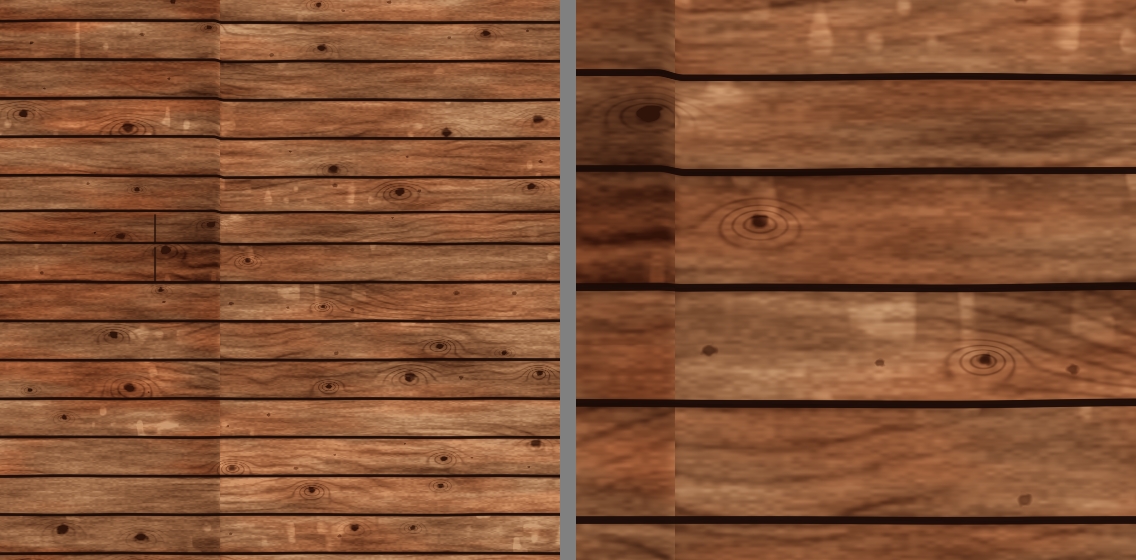
Left: the whole. Right: its middle third, enlarged.
Give the GLSL for this texture, as a Shadertoy shader.

```glsl
// Weathered brown horizontal wood planks with knots, nail specks and a vertical seam.

float hash(vec2 p) {
    vec3 q = fract(vec3(p.xyx) * 0.1031);
    q += dot(q, q.yzx + 33.33);
    return fract((q.x + q.y) * q.z);
}

float noise(vec2 p) {
    vec2 i = floor(p), f = fract(p);
    f = f * f * (3.0 - 2.0 * f);
    return mix(mix(hash(i), hash(i + vec2(1, 0)), f.x),
               mix(hash(i + vec2(0, 1)), hash(i + vec2(1, 1)), f.x), f.y);
}

float fbm(vec2 p) {
    float sum = 0.0, amp = 0.53;
    for (int i = 0; i < 4; i++) {
        sum += amp * noise(p);
        p = p * 2.03 + 17.3;
        amp *= 0.5;
    }
    return sum;
}

// Dark-to-light wood colours
vec3 woodRamp(float t) {
    vec3 c = mix(vec3(0.19, 0.08, 0.04), vec3(0.42, 0.25, 0.15), clamp(t / 0.39, 0.0, 1.0));
    c = mix(c, vec3(0.62, 0.42, 0.28), clamp((t - 0.39) / 0.34, 0.0, 1.0));
    return mix(c, vec3(0.79, 0.61, 0.45), clamp((t - 0.73) / 0.27, 0.0, 1.0));
}

// Knots of one plank: x = grain bend, y = dark core, z = halo
vec3 knots(float x, float f, float row, float cells, float chance, float size) {
    vec3 result = vec3(0);
    float cell = floor(x * cells);
    for (float i = -1.0; i <= 1.0; i++) {
        vec2 id = vec2(cell + i + 40.0, row * 7.0 + cells);
        if (hash(id) > chance) continue;
        vec2 center = vec2((cell + i + 0.2 + 0.6 * hash(id + 3.7)) / cells, 0.15 + 0.7 * hash(id + 9.1));
        vec2 d = vec2(x - center.x, (f - center.y) * 0.069);
        float radius = size * (0.5 + 0.8 * hash(id + 5.3));
        float dist = length(d * vec2(0.8, 1.0)) / radius;
        dist *= 0.75 + 0.5 * noise(d / radius * 1.6 + id);
        result.x += exp(-dot(d, d * vec2(0.3, 1.0)) / (radius * radius * 5.0));
        result.y += 1.0 - smoothstep(0.45, 1.1, dist);
        result.z += exp(-dist * 0.7);
    }
    return result;
}

void mainImage(out vec4 fragColor, in vec2 fragCoord) {
    vec2 uv = fragCoord / iResolution.xy;
    float x = uv.x, y = 1.0 - uv.y;

    // Plank rows counted from the top; two rows are narrower
    float v = y * 14.463 - 0.584;
    v += 0.1 * clamp((v - 4.0) / 0.9, 0.0, 1.0) + 0.19 * clamp((v - 4.9) / 0.81, 0.0, 1.0);
    float right = smoothstep(0.384, 0.4, x + 0.008 * (noise(vec2(v * 3.0, 2.0)) - 0.5));
    v += 0.05 * (1.0 - right) * (1.0 - smoothstep(5.0, 8.0, v));
    v += 0.025 * (noise(vec2(x * 9.0, floor(v + 0.5) * 5.0)) - 0.5);
    float row = floor(v), f = v - row;
    float side = step(0.392, x);

    // Each plank reads its own part of the grain
    vec2 g = vec2(x + side * 7.3 + hash(vec2(row, 4.0)) * 20.0, f + row * 9.0 + 30.0);
    vec3 knot = knots(x, f, row, 6.0, 0.48, 0.008);
    vec3 speck = knots(x, f, row, 9.0, 0.32, 0.0035);

    // Broad stains, streaks and fine fibres
    float blotch = fbm(g * vec2(7.0, 1.3)) - 0.5;
    float streak = fbm(g * vec2(9.0, 7.0)) - 0.5;
    float fibre = noise(g * vec2(35.0, 19.0)) - 0.5;
    float pore = noise(g * vec2(190.0, 32.0)) - 0.5;
    float tone = 0.68 + 0.55 * blotch + 0.42 * streak + 0.14 * fibre + 0.16 * pore;
    tone += 0.14 * (hash(vec2(row, 11.0 + side)) - 0.5);

    // Growth lines bend around the knots
    float rings = f * 4.0 + 5.0 * noise(g * vec2(4.0, 0.9)) + 0.7 * noise(g * vec2(25.0, 4.0)) + 3.5 * knot.x;
    float line = pow(0.5 + 0.5 * sin(6.2832 * rings), 4.0);
    tone -= line * (0.04 + 0.14 * smoothstep(0.4, 0.75, noise(g * vec2(6.0, 1.0) + 5.0)) + 0.12 * min(knot.x, 1.0));

    // Darker middle planks, lighter lower right, dim strip left of the seam
    tone -= 0.15 * exp(-pow((v - 6.0) / 1.4, 2.0));
    tone += 0.05 * smoothstep(7.0, 11.0, v) + 0.05 * right - 0.035;
    tone -= 0.12 * smoothstep(0.28, 0.38, x) * (1.0 - right);

    // Knots, specks and scattered pale scrapes
    tone -= 0.22 * min(knot.z, 1.0) + 0.5 * min(knot.y, 1.0) + 0.4 * min(speck.y, 1.0);
    tone += 0.12 * min(speck.z, 1.0) * noise(g * vec2(90.0, 9.0));
    tone += 0.22 * smoothstep(0.72, 0.9, noise(g * vec2(60.0, 3.0))) * smoothstep(0.6, 0.8, noise(g * vec2(8.0, 1.0) + 3.0));

    // Soft shadow and worn light edge along each gap
    tone -= 0.28 * exp(-(1.0 - f) / 0.07) + 0.3 * exp(-f / 0.05);
    tone += 0.1 * smoothstep(0.05, 0.1, f) * (1.0 - smoothstep(0.1, 0.2, f)) * noise(g * vec2(14.0, 1.0));

    vec3 color = woodRamp(clamp(tone, 0.0, 1.0));

    // Reddish stain, stronger on the left
    float red = smoothstep(0.38, 0.72, fbm(g * vec2(5.0, 1.6) + 60.0)) * mix(0.95, 0.6, right);
    color *= mix(vec3(1), vec3(1.06, 0.89, 0.79), red);

    // Butt joint across the two narrow planks
    float joint = 1.0 - smoothstep(0.0008, 0.0028, abs(x - 0.277));
    joint *= step(5.0, v) * step(v, 7.0) * smoothstep(0.08, 0.14, f);
    color = mix(color, vec3(0.16, 0.07, 0.04), 0.8 * joint);

    // Dark gaps between planks
    float pixel = 14.463 / iResolution.y;
    float gapDist = abs(v - floor(v + 0.5));
    float gap = 1.0 - smoothstep(0.032 - 0.5 * pixel, 0.032 + 0.8 * pixel, gapDist);
    color = mix(color, vec3(0.10, 0.04, 0.025), 0.95 * gap);

    fragColor = vec4(color, 1.0);
}
```
